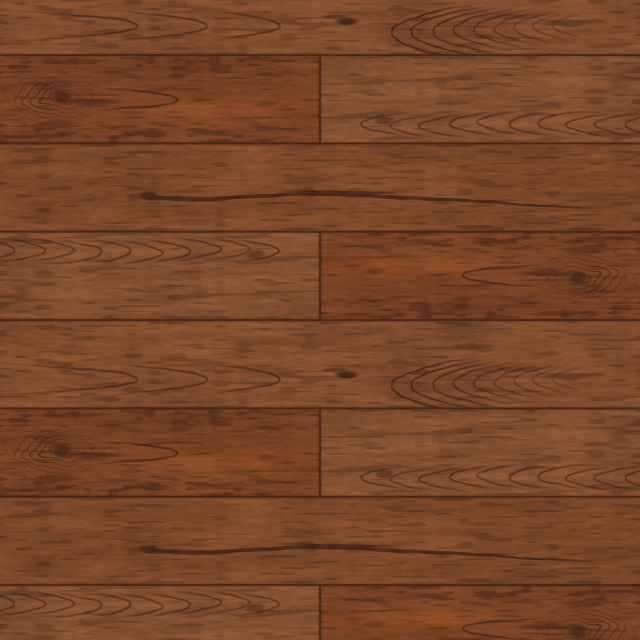
Reproduce this texture procedurally as a WebGL 2 fragment shader.

```glsl
#version 300 es
precision highp float;
// Brown wooden floor planks with knots, cathedral grain and a long split, repeating every four rows.
uniform vec2 u_resolution;
out vec4 outColor;

const float PLANKS = 7.245;      // plank heights per canvas
const float FIRST_OFFSET = 0.377; // part of the top plank that is cut off
const vec3 WOOD = vec3(0.505, 0.307, 0.178);
const vec3 RED_WOOD = vec3(0.475, 0.265, 0.145);
const vec3 PALE_WOOD = vec3(0.515, 0.320, 0.188);
const vec3 SPLIT_WOOD = vec3(0.495, 0.293, 0.162);
const vec3 ORANGE = vec3(0.60, 0.30, 0.13);
const vec3 INK = vec3(0.22, 0.125, 0.085);
const vec3 SEAM = vec3(0.26, 0.135, 0.08);

float hash(vec2 p) {
  return fract(sin(dot(p, vec2(127.1, 311.7))) * 43758.545);
}

float noise(vec2 p) {
  vec2 i = floor(p), f = fract(p);
  f = f * f * (3.0 - 2.0 * f);
  return mix(mix(hash(i), hash(i + vec2(1, 0)), f.x),
             mix(hash(i + vec2(0, 1)), hash(i + vec2(1, 1)), f.x), f.y);
}

float fbm(vec2 p) {
  float sum = 0.0, amp = 0.5;
  for (int i = 0; i < 4; i++) {
    sum += amp * noise(p);
    p = p * 2.03 + 17.3;
    amp *= 0.5;
  }
  return sum;
}

float stroke(float d, float halfWidth, float px) {
  return 1.0 - smoothstep(halfWidth - px * 0.5, halfWidth + px, abs(d));
}

float blob(vec2 p, vec2 center, vec2 radius) {
  return 1.0 - smoothstep(0.4, 1.1, length((p - center) / radius));
}

// Curved grain line with its tip facing left (side = 1) or right (side = -1)
float vee(vec2 p, vec2 tip, float side, float bend, float reach, float px) {
  vec2 q = p - tip;
  float f = q.x * side - bend * q.y * q.y;
  float d = f / length(vec2(1.0, 2.0 * bend * q.y));
  return stroke(d, 0.009, px) * (1.0 - smoothstep(reach * 0.3, reach, abs(q.x)));
}

// Plank with three broad tips, a small knot and a fan of arcs
float cathedralInk(vec2 p, float px) {
  float ink = blob(p, vec2(3.92, 0.62), vec2(0.17, 0.06));
  ink = max(ink, 0.6 * blob(p, vec2(3.8, 0.56), vec2(0.2, 0.03)));
  for (int i = 0; i < 3; i++) {
    float n = float(i);
    ink = max(ink, 0.65 * vee(p, vec2(1.56 + 0.8 * n, 0.67), -1.0, 48.0 - 10.0 * n, 1.7 - 0.4 * n, px));
  }
  for (int i = 0; i < 9; i++) {
    float n = float(i);
    float arc = vee(p, vec2(4.43 + 0.23 * n, 0.75 - 0.01 * n), 1.0, 9.0 + n, 1.1 - 0.09 * n, px);
    ink = max(ink, arc * (0.8 - 0.06 * n));
  }
  return ink;
}

// Reddish plank with a ringed knot and a long pointed tip
float knotInk(vec2 p, float px) {
  vec2 q = (p - vec2(0.69, 0.48)) * vec2(1.0, 2.2);
  float r = length(q) + 0.16 * (noise(p * vec2(5.0, 9.0)) - 0.5);
  float rings = smoothstep(0.45, 0.95, sin(r * 62.0)) * (1.0 - smoothstep(0.25, 0.85, r));
  float ink = rings * mix(0.55, 0.25, smoothstep(0.5, 0.9, p.x));
  ink = max(ink, 0.75 * blob(p, vec2(0.69, 0.48), vec2(0.13, 0.09)));
  ink = max(ink, 0.55 * blob(p, vec2(1.05, 0.53), vec2(0.4, 0.045)));
  ink = max(ink, 0.7 * vee(p, vec2(2.0, 0.5), -1.0, 55.0, 1.2, px));
  float flecks = smoothstep(0.58, 0.8, noise(p * vec2(7.0, 25.0)));
  return max(ink, 0.45 * flecks * smoothstep(0.15, 0.38, abs(p.y - 0.5)));
}

// Pale plank with a row of small flame tips
float flameInk(vec2 p, float px) {
  float ink = 0.6 * blob(p, vec2(4.36, 0.74), vec2(0.13, 0.06));
  for (int i = 0; i < 10; i++) {
    float n = float(i);
    vec2 tip = vec2(4.1 + 0.33 * n, 0.79 + 0.05 * (hash(vec2(n, 4.0)) - 0.5));
    ink = max(ink, 0.6 * vee(p, tip, 1.0, 28.0, 0.6, px));
  }
  return ink;
}

// Plank with a tapering split and a short upper branch
float splitInk(vec2 p, float px) {
  float along = smoothstep(1.5, 1.75, p.x) * (1.0 - smoothstep(4.5, 7.0, p.x));
  float center = 0.6 + 0.13 * smoothstep(4.0, 7.0, p.x) - 0.03 * sin((p.x - 2.9) * 2.2) * (1.0 - smoothstep(3.6, 5.5, p.x));
  float ink = stroke(p.y - center, 0.006 + 0.013 * along, px) * smoothstep(1.4, 1.7, p.x) * (1.0 - smoothstep(6.2, 7.0, p.x));
  float branch = stroke(p.y - 0.55 + 0.01 * sin(p.x * 4.0), 0.012, px);
  branch *= smoothstep(3.0, 3.6, p.x) * (1.0 - smoothstep(4.1, 4.7, p.x));
  return max(max(ink, branch), blob(p, vec2(1.68, 0.59), vec2(0.14, 0.05))) * 0.9;
}

void main() {
  vec2 uv = gl_FragCoord.xy / u_resolution;
  float px = PLANKS / min(u_resolution.x, u_resolution.y);

  // Four-row layout; the fourth row is the second one turned half round
  float y = (1.0 - uv.y) * PLANKS + FIRST_OFFSET;
  float row = mod(floor(y), 4.0);
  vec2 p = vec2(uv.x * PLANKS, fract(y));
  if (row > 2.5) p = vec2(PLANKS, 1.0) - p;
  bool halved = mod(row, 2.0) > 0.5;
  bool leftHalf = p.x < PLANKS * 0.5;
  float seed = halved ? (leftHalf ? 11.0 : 23.0) : 37.0 + row * 9.0;
  vec2 g = p + seed;
  vec2 warped = p + vec2(0.10, 0.035) * (vec2(fbm(g * vec2(3.0, 9.0)), fbm(g.yx * vec2(9.0, 3.0))) - 0.47);

  // Plank tint and dark figure
  vec3 color = WOOD;
  float ink;
  if (halved && leftHalf) {
    ink = knotInk(warped, px);
    float streak = exp(-pow((warped.y - 0.5 - 0.03 * p.x) / 0.12, 2.0)) * smoothstep(1.2, 2.6, p.x);
    color = mix(RED_WOOD, ORANGE, 0.55 * streak);
  } else if (halved) {
    ink = flameInk(warped, px);
    color = PALE_WOOD;
  } else if (row < 1.0) {
    ink = cathedralInk(warped, px);
  } else {
    ink = splitInk(warped, px);
    color = SPLIT_WOOD;
  }

  // Broad clouds, long fibres and short pores
  float clouds = fbm(g * vec2(1.3, 3.5)) - 0.47;
  float fibres = fbm(g * vec2(1.8, 19.0)) - 0.47;
  float pores = noise(g * vec2(12.0, 38.0)) - 0.5;
  color *= 1.0 + 0.28 * clouds + 0.30 * fibres + 0.09 * pores;
  color *= 1.0 - 0.16 * smoothstep(0.62, 0.85, noise(g * vec2(4.0, 31.0)));
  color = mix(color, INK, ink * (0.7 + 0.3 * noise(g * vec2(9.0, 20.0))));

  // Seams with a soft shaded edge
  float edge = min(p.y, 1.0 - p.y);
  if (halved) edge = min(edge, abs(p.x - PLANKS * 0.5));
  color *= 1.0 - 0.12 * (1.0 - smoothstep(0.0, 0.05, edge));
  color = mix(color, SEAM, 0.8 * stroke(edge, 0.009, px));
  outColor = vec4(color, 1.0);
}
```
